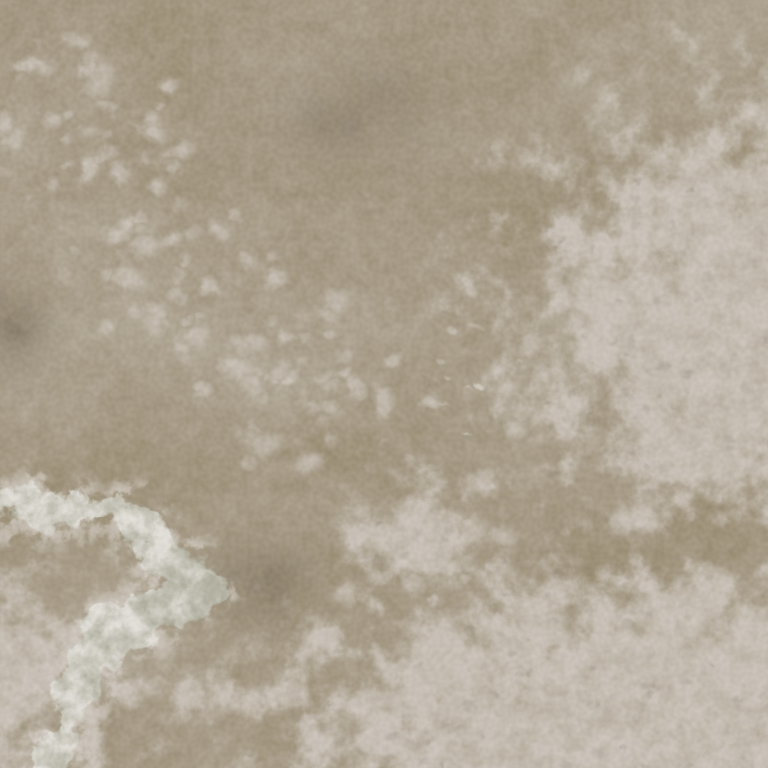
Give the GLSL for this texture, as a Shadertoy shader.

```glsl
#define OLIVE vec3(0.595, 0.545, 0.445)
#define SAND vec3(0.70, 0.66, 0.595)
#define BLOOM vec3(0.785, 0.752, 0.715)
#define CHALK vec3(0.88, 0.87, 0.845)
#define LICHEN vec3(0.71, 0.71, 0.65)
#define SPOT_CELLS 24.0
#define FLECK_CELLS 85.0
#define RAGGED 0.032
#define GRAIN 0.035

vec2 hash2(vec2 p) {
    vec3 q = fract(vec3(p.xyx) * vec3(0.1031, 0.1030, 0.0973));
    q += dot(q, q.yzx + 33.33);
    return fract((q.xx + q.yz) * q.zy);
}

float cornerSlope(vec2 cell, vec2 offset) {
    float angle = 6.2832 * hash2(cell + 57.0).x;
    return dot(vec2(cos(angle), sin(angle)), offset);
}

float gradientNoise(vec2 p) {
    vec2 i = floor(p), f = fract(p);
    vec2 u = f * f * f * (f * (f * 6.0 - 15.0) + 10.0);
    vec2 e = vec2(0.0, 1.0);
    return mix(
        mix(cornerSlope(i, f), cornerSlope(i + e.yx, f - e.yx), u.x),
        mix(cornerSlope(i + e, f - e), cornerSlope(i + 1.0, f - 1.0), u.x), u.y);
}

float fbm(vec2 p) {
    float sum = 0.0, amp = 0.8;
    for (int i = 0; i < 5; i++) {
        sum += amp * gradientNoise(p);
        p = mat2(1.6, 1.2, -1.2, 1.6) * p + 17.3;
        amp *= 0.5;
    }
    return sum;
}

// Positive inside an ellipse, one at its centre
float blob(vec2 p, vec2 centre, vec2 radius) {
    return 1.0 - length((p - centre) / radius);
}

float glow(vec2 p, vec2 centre, vec2 radius) {
    vec2 d = (p - centre) / radius;
    return exp(-dot(d, d));
}

float segment(vec2 p, vec2 a, vec2 b) {
    vec2 ab = b - a;
    return length(p - a - ab * clamp(dot(p - a, ab) / dot(ab, ab), 0.0, 1.0));
}

// Soft round dots, one candidate per cell
float scatter(vec2 p, float cells, float density) {
    vec2 g = p * cells, id = floor(g);
    float cover = 0.0;
    for (int y = -1; y <= 1; y++)
    for (int x = -1; x <= 1; x++) {
        vec2 cell = id + vec2(x, y);
        vec2 jitter = hash2(cell), kind = hash2(cell + 71.0);
        float radius = mix(0.28, 0.64, kind.x);
        float d = length((g - cell - 0.1 - 0.8 * jitter) * vec2(0.85, 1.0));
        float present = smoothstep(kind.y, kind.y + 0.15, density);
        cover = max(cover, present * (1.0 - smoothstep(0.2 * radius, radius, d)));
    }
    return cover;
}

// Distance to the peeling crust line
float crustDistance(vec2 p) {
    vec2 path[6] = vec2[6](vec2(-0.02, 0.335), vec2(0.15, 0.335), vec2(0.275, 0.235),
                           vec2(0.15, 0.185), vec2(0.095, 0.10), vec2(0.065, -0.02));
    float d = 1.0;
    for (int i = 0; i < 5; i++) d = min(d, segment(p, path[i], path[i + 1]));
    return d;
}

void mainImage(out vec4 fragColor, in vec2 fragCoord) {
    vec2 p = fragCoord / iResolution.xy;
    vec2 warp = vec2(fbm(p * 13.0), fbm(p * 13.0 + 40.0));
    vec2 fray = vec2(fbm(p * 45.0 + 7.0), fbm(p * 45.0 + 80.0));
    float mottle = fbm(p * 11.0 + 5.0);
    float blotch = fbm(p * 21.0 + 31.0);
    float fine = fray.x;

    // Stained ground with darker smudges
    float tone = 0.56 + 0.60 * fbm(p * vec2(3.0, 4.5) + 2.0) + 0.26 * mottle + 0.26 * fine;
    vec3 col = mix(OLIVE, SAND, clamp(tone, 0.0, 1.0));
    float smudge = 0.09 * glow(p, vec2(0.01, 0.58), vec2(0.05, 0.06))
                 + 0.06 * glow(p, vec2(0.47, 0.85), vec2(0.09, 0.06))
                 + 0.09 * glow(p, vec2(0.34, 0.24), vec2(0.06, 0.05));
    col -= smudge * (1.0 + 1.5 * mottle + fine);

    // Pale bloom breaking up into blotches at its borders
    float field = blob(p, vec2(1.02, 0.58), vec2(0.38, 0.34));
    field = max(field, blob(p, vec2(0.88, 0.05), vec2(0.56, 0.26)));
    field = max(field, 0.7 * blob(p, vec2(0.54, 0.30), vec2(0.09, 0.08)));
    field = max(field, 0.8 * blob(p, vec2(0.0, 0.09), vec2(0.13, 0.18)));
    field = max(field, 0.5 * blob(p, vec2(0.31, 0.09), vec2(0.17, 0.035)));
    field -= 0.4 * glow(p, vec2(0.93, 0.29), vec2(0.18, 0.025));
    float bloom = smoothstep(-0.08, 0.44, field + 0.46 * mottle + 0.46 * blotch + 0.16 * fine);
    bloom *= clamp(0.86 + 0.35 * blotch + 0.30 * fine, 0.0, 1.0);

    // Round spots of two sizes along a diagonal band
    float band = segment(p, vec2(0.10, 0.83), vec2(0.38, 0.49));
    float density = 0.85 * exp(-band * band / 0.011)
                  + 0.36 * glow(p, vec2(0.63, 0.46), vec2(0.13, 0.15))
                  + 0.65 * glow(p, vec2(0.58, 0.26), vec2(0.13, 0.07));
    vec2 spotPoint = p + 0.022 * warp + 0.007 * fray;
    float spots = max(scatter(spotPoint, SPOT_CELLS, density),
                      0.7 * scatter(spotPoint + 3.7, 1.6 * SPOT_CELLS, 0.5 * density));
    col = mix(col, BLOOM, max(bloom, 0.85 * spots * (0.9 + 0.4 * fine)));

    // Frayed chalky crust with pale flaking around it
    float crust = crustDistance(p + RAGGED * warp + 0.014 * fray);
    float width = 0.021 + 0.016 * mottle + 0.016 * glow(p, vec2(0.22, 0.22), vec2(0.09, 0.06));
    float cover = 1.0 - smoothstep(width - 0.005, width + 0.002, crust);
    float halo = 1.0 - smoothstep(width, width + 0.04, crust);
    float inside = smoothstep(0.02, -0.05, p.x - 0.20 + 0.9 * abs(p.y - 0.235));
    float flaking = smoothstep(-0.05, 0.35, blotch + 0.5 * fine + 0.25 * inside);
    col = mix(col, mix(BLOOM, CHALK, 0.3), 0.75 * halo * flaking);
    float green = 0.7 * glow(p, vec2(0.27, 0.225), vec2(0.06, 0.05));
    float chalk = clamp(0.68 + 0.8 * blotch + 0.9 * fine - green, 0.0, 1.0);
    col = mix(col, mix(LICHEN, CHALK, chalk), 0.92 * cover);

    // Tiny slanted flecks, light and dark, and surface grain
    vec2 slant = vec2(0.6 * p.x - 0.2 * p.y, p.y + 0.3 * p.x) + 0.006 * fray;
    float flecks = scatter(slant, FLECK_CELLS,
                           0.03 + 0.15 * glow(p, vec2(0.61, 0.49), vec2(0.09, 0.13)));
    col = mix(col, CHALK, 0.6 * flecks);
    col -= 0.05 * scatter(p + 0.01 * fray + 5.3, 0.7 * FLECK_CELLS, 0.06 + 0.15 * bloom);
    col += GRAIN * gradientNoise(p * 140.0) + 0.4 * GRAIN * fine;
    fragColor = vec4(clamp(col, 0.0, 1.0), 1.0);
}
```
